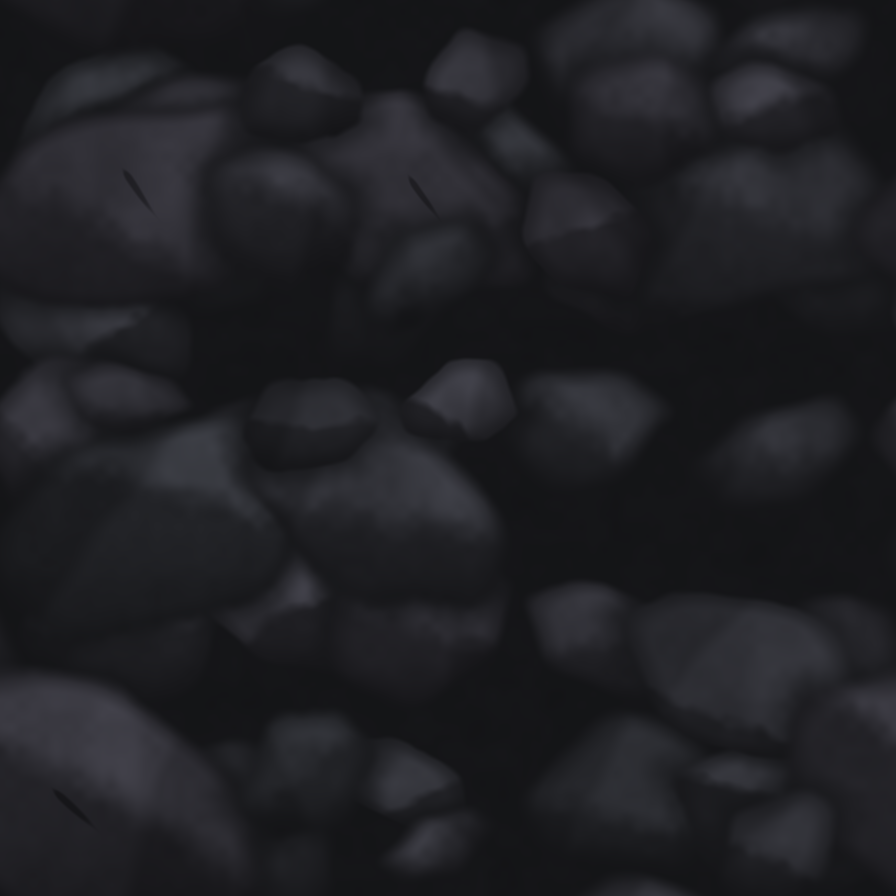
Reproduce this texture procedurally as a Shadertoy shader.

```glsl
// Dark painted rock wall: overlapping worn boulders with pale tops and deep soft gaps, tiling.
#define GAP_TONE   0.083
#define SHADE_TONE 0.137
#define LIT_TONE   0.203
#define COOL_TINT  vec3(0.97, 1.00, 1.11)
#define VIOLET_TINT vec3(1.00, 0.98, 1.12)
#define WARP       0.036
#define SHADOW_REACH 0.042
#define BRUSH      0.10

vec4 hash4(vec2 id, float seed) {
    vec4 p = fract(vec4(id.xyx, seed + 3.7) * vec4(0.1031, 0.1030, 0.0973, 0.1099));
    p += dot(p, p.wzxy + 33.33);
    return fract((p.xxyz + p.yzzw) * p.zywx);
}

// Four channels of value noise whose lattice wraps at the canvas edges
vec4 noise4(vec2 uv, float period) {
    vec2 p = uv * period, i = floor(p), f = p - i, n = mod(i + 1.0, period);
    f = f * f * (3.0 - 2.0 * f);
    vec4 low = mix(hash4(i, period), hash4(vec2(n.x, i.y), period), f.x);
    vec4 high = mix(hash4(vec2(i.x, n.y), period), hash4(n, period), f.x);
    return mix(low, high, f.y);
}

float smoothMax(float a, float b, float k) {
    float h = max(k - abs(a - b), 0.0) / k;
    return max(a, b) + 0.25 * h * h * k;
}

vec2 rotate(vec2 p, float a) {
    float c = cos(a), s = sin(a);
    return vec2(c * p.x + s * p.y, c * p.y - s * p.x);
}

// Rounded irregular hexagon, negative inside
float stoneDistance(vec2 p, float radius, vec4 h) {
    const mat2 sixthTurn = mat2(0.5, 0.866, -0.866, 0.5);
    vec2 dir = vec2(0.94, 0.34);
    float d = -radius;
    for (int k = 0; k < 6; k++) {
        h = fract(h.yzwx * 7.31 + 0.17);
        d = smoothMax(d, dot(p, dir) - radius * mix(0.68, 1.05, h.x), 0.22 * radius);
        dir = sixthTurn * dir;
    }
    return d;
}

// Paints one stone and its contact shadow over the colour so far
vec3 paintStone(vec3 col, vec2 p, vec2 q, float radius, vec4 h, float brush, float patches) {
    vec4 g = fract(h.wxyz * 13.7 + h.zwxy * 5.3);
    float d = stoneDistance(q, radius, g) + 0.005 * brush;

    // Upper facet, side facet and falling light
    vec2 up = rotate(vec2(0, 1), (g.x - 0.5) * 1.5);
    float ridge = dot(p, up) - radius * mix(-0.32, 0.22, g.y) + 0.012 * brush;
    float lit = smoothstep(-1.0, 1.0, ridge / mix(0.007, 0.035, g.z * g.z));
    float cut = dot(p, vec2(up.y, -up.x) * (h.w > 0.5 ? 1.0 : -1.0) + 0.3 * up);
    cut += 0.008 * brush - 0.3 * radius;
    float tone = mix(SHADE_TONE, LIT_TONE * mix(0.85, 1.1, g.w), lit);
    tone *= 1.0 - 0.17 * smoothstep(-0.012, 0.012, cut);
    tone *= 1.0 + lit * 0.20 * smoothstep(0.5, 0.8, patches);
    tone *= 1.0 - 0.30 * smoothstep(-0.1, 0.9, -p.y / radius);
    tone = mix(GAP_TONE, tone, mix(0.5, 1.0, smoothstep(0.0, 0.03, -d)));
    tone *= 1.0 + BRUSH * brush;

    // Tapered crack on a few boulders
    vec2 c = vec2(0.6 * p.x - 0.8 * p.y, 0.8 * p.x + 0.6 * p.y);
    float taper = 0.004 * (1.0 - smoothstep(-0.02, 0.045, c.x)) * smoothstep(-0.045, -0.025, c.x);
    float crack = (1.0 - smoothstep(-0.002, 0.002, abs(c.y) - taper)) * smoothstep(0.0, 0.003, taper);
    tone *= 1.0 - 0.35 * crack * step(0.75, h.w) * step(0.15, radius);

    float shadow = 1.0 - smoothstep(-0.01, SHADOW_REACH, d);
    col = mix(col, GAP_TONE * COOL_TINT, 0.7 * shadow);
    float softness = mix(0.004, 0.013, g.z);
    return mix(col, tone * mix(COOL_TINT, VIOLET_TINT, h.w), 1.0 - smoothstep(-softness, softness, d));
}

void mainImage(out vec4 fragColor, in vec2 fragCoord) {
    vec2 uv = fragCoord / iResolution.xy;

    // Bent outlines and dabbed brush marks
    vec4 broad = noise4(uv, 5.0), middle = noise4(uv, 15.0);
    float brush = 0.9 * noise4(uv, 32.0).x + 0.6 * noise4(uv, 80.0).x + 0.3 * middle.w - 0.9;
    float patches = 0.5 * broad.z + 0.5 * middle.z;
    vec2 p = uv + WARP * (broad.xy - 0.5 + 0.3 * (middle.xy - 0.5));
    vec3 col = GAP_TONE * COOL_TINT * (1.0 + BRUSH * brush);

    // Filler stones, boulders, then small stones, each on a wrapping jittered grid
    for (int layer = 0; layer < 3; layer++) {
        float grid = layer == 1 ? 3.0 : 5.0;
        float size = layer == 0 ? 0.122 : layer == 1 ? 0.2 : 0.085;
        float share = layer == 0 ? 0.95 : layer == 1 ? 0.8 : 0.36;
        vec2 cell = floor(p * grid);
        for (int n = 0; n < 9; n++) {
            vec2 at = cell + vec2(n % 3 - 1, 1 - n / 3);
            vec4 h = hash4(mod(at, grid), 21.0 + 20.0 * float(layer));
            vec2 offset = p - (at + 0.5 + 0.6 * (h.xy - 0.5)) / grid;
            float radius = size * mix(0.8, 1.12, fract(h.x * 9.7));
            float reach = 1.25 * radius + 0.05;
            if (h.z < share && dot(offset, offset) < reach * reach) {
                vec2 q = rotate(offset, (fract(h.y * 11.3) - 0.45) * 1.7);
                q.y *= mix(1.15, 1.9, fract(h.z * 8.9));
                if (dot(q, q) < reach * reach)
                    col = paintStone(col, offset, q, radius, h, brush, patches);
            }
        }
    }
    fragColor = vec4(col, 1.0);
}
```
